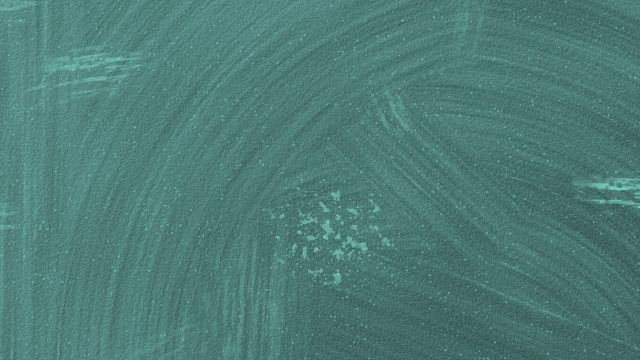
Reproduce this texture procedurally as a WebGL 1 fragment shader.

```glsl
precision highp float;
uniform vec2 u_resolution;

#define BASE_COLOR vec3(0.305, 0.490, 0.469)
#define CHALK_COLOR vec3(0.48, 0.82, 0.76)
#define BRISTLE_CONTRAST 0.36
#define GRAIN_CONTRAST 0.17
#define GRAIN_SCALE 235.0
#define SPECK_SCALE 95.0
#define SPECK_SHARE 0.06
#define ARC_CENTER vec2(1.48, -0.03)
#define ARC_RADIUS 0.86

float hash(vec2 p) {
  vec3 q = fract(p.xyx * 0.1031);
  q += dot(q, q.yzx + 33.33);
  return fract((q.x + q.y) * q.z);
}

float noise(vec2 p) {
  vec2 i = floor(p), f = fract(p);
  f = f * f * (3.0 - 2.0 * f);
  return mix(mix(hash(i), hash(i + vec2(1.0, 0.0)), f.x),
             mix(hash(i + vec2(0.0, 1.0)), hash(i + 1.0), f.x), f.y);
}

// Into a frame whose x axis points along the angle
vec2 turn(vec2 p, float angle) {
  float c = cos(angle), s = sin(angle);
  return vec2(c * p.x + s * p.y, c * p.y - s * p.x);
}

vec2 polar(vec2 d) {
  return vec2(atan(d.y, d.x), length(d));
}

// Brush hairs and thin broken scratches: x runs along the stroke, y across it
float bristles(vec2 q) {
  q += 20.0;
  float hairs = 0.15 * noise(q * vec2(1.1, 19.0)) + 0.24 * noise(q * vec2(2.0, 57.0))
              + 0.4 * noise(q * vec2(4.0, 125.0)) + 0.2 * noise(q * vec2(12.0, 200.0));
  float scratch = smoothstep(0.68, 0.95, noise(q * vec2(2.5, 150.0) + 7.0));
  return hairs - 0.53 + 0.5 * scratch * noise(q * vec2(70.0, 150.0));
}

// Soft-edged box
float patchMask(vec2 q, vec2 size, float blur) {
  vec2 d = abs(q) - size;
  return 1.0 - smoothstep(-blur, blur, max(d.x, d.y));
}

// Dry hairline streaks of chalk inside a ragged ellipse
float smear(vec2 p, vec2 center, float angle, vec2 size) {
  vec2 q = turn(p - center, angle);
  q.y += 0.25 * q.x * q.x;
  float mask = 1.0 - smoothstep(0.2, 1.1, length(q / size) + 0.6 * (noise(p * 35.0) - 0.5));
  float streak = 0.4 * noise(q * vec2(6.0, 90.0) + 50.0)
               + 0.35 * noise(q * vec2(14.0, 180.0) + 90.0)
               + 0.25 * noise(q * vec2(90.0, 190.0) + 70.0);
  return mask * (0.08 + 0.92 * smoothstep(0.42, 0.7, streak));
}

// One jittered dot per cell, present with the given share
float specks(vec2 p, float scale, float share) {
  vec2 cell = floor(p * scale);
  vec2 center = 0.3 + 0.4 * vec2(hash(cell + 7.0), hash(cell + 31.0));
  float radius = mix(0.2, 0.48, hash(cell + 53.0));
  float speck = 1.0 - smoothstep(0.3 * radius, radius, length(fract(p * scale) - center));
  return speck * step(hash(cell), share);
}

void main() {
  vec2 p = gl_FragCoord.xy / u_resolution.y;
  float rough = 0.05 * (noise(p * 9.0) - 0.5) + 0.02 * (noise(p * 45.0) - 0.5);

  // Overlapping strokes, from the back to the front
  float hair = bristles(polar(p - vec2(1.17, -0.35)));
  vec2 diagonal = turn(p - vec2(1.17, 0.52), -0.75);
  hair = mix(hair, bristles(diagonal) - 0.04, patchMask(diagonal, vec2(0.3, 0.14), 0.07));
  vec2 sweep = turn(p - vec2(1.04, 0.33), -0.39);
  float under = smoothstep(0.02, -0.03, sweep.y + rough * 0.4);
  hair = mix(hair, bristles(sweep) * 0.7 - 0.12, under);
  vec2 upright = turn(p - vec2(0.7, 0.13), 1.52);
  hair = mix(hair, bristles(upright), patchMask(upright, vec2(0.26, 0.16), 0.1));
  vec2 arc = polar(p - ARC_CENTER);
  float arcEnd = 1.0 - smoothstep(1.26, 1.36, p.x + rough);
  float arcMask = arcEnd * smoothstep(-0.03, 0.05, arc.y - ARC_RADIUS + rough);
  hair = mix(hair, bristles(arc) + 0.06, arcMask);
  float side = 1.0 - smoothstep(0.06, 0.18, p.x + rough - 0.12 * p.y);
  hair = mix(hair, bristles(turn(p, 1.55)) + 0.1, side);

  // Broad light and embossed grain
  float tone = 0.975 - 0.08 * (p.x - 0.8) + 0.09 * (p.y - 0.5);
  tone += 0.02 * sin(p.x * 5.0 + 2.0 * sin(p.y * 4.0)) + 0.07 * (noise(p * 4.0) - 0.5);
  tone += BRISTLE_CONTRAST * hair;
  vec2 g = turn(p, 0.5) * GRAIN_SCALE + 300.0;
  tone += GRAIN_CONTRAST * (noise(g) - noise(g + vec2(0.3, -0.9)));
  tone += 0.08 * (noise(turn(p, 1.1) * 280.0 + 500.0) - 0.5);

  // Dry chalk smears
  float chalk = 0.6 * smear(p, vec2(0.25, 0.81), 0.17, vec2(0.2, 0.1));
  chalk += 0.9 * smear(p, vec2(1.72, 0.47), -0.03, vec2(0.15, 0.07));
  chalk += 0.4 * smear(p, vec2(1.09, 0.69), -1.1, vec2(0.1, 0.07));
  chalk += 0.5 * smear(p, vec2(0.03, 0.97), 0.1, vec2(0.1, 0.05));
  chalk += 0.4 * smear(p, vec2(0.02, 0.4), 0.1, vec2(0.06, 0.06));
  chalk += 0.25 * smear(p, vec2(1.3, 0.93), 1.4, vec2(0.14, 0.06));
  chalk += 0.25 * smear(p, vec2(0.68, 0.13), 1.52, vec2(0.3, 0.17));
  chalk += 0.2 * smear(p, vec2(0.45, 0.04), 0.5, vec2(0.16, 0.06));

  // Bright stroke rims
  float rim = smoothstep(0.01, 0.0, abs(arc.y - ARC_RADIUS - 0.015 + rough * 0.3));
  chalk += 0.4 * rim * arcEnd * smoothstep(0.6, 0.9, p.y) * noise(p * 90.0);
  rim = smoothstep(0.006, 0.0, abs(sweep.y + rough * 0.15));
  chalk += 0.4 * rim * smoothstep(0.0, 0.5, sweep.x) * noise(p * 90.0);

  // Scattered dust, flaking in one crusty spot
  float crust = 1.0 - smoothstep(0.03, 0.2, length((p - vec2(0.92, 0.36)) * vec2(0.85, 1.0)));
  float dust = smoothstep(0.2, 0.8, noise(p * 7.0 + 40.0));
  chalk += 0.5 * specks(p, SPECK_SCALE, SPECK_SHARE * (0.4 + dust) + 0.2 * crust);
  chalk += 0.35 * specks(turn(p, 0.6) + 9.0, SPECK_SCALE * 1.5, SPECK_SHARE + 0.2 * crust);
  float flakes = 0.6 * noise(p * 65.0 + 60.0) + 0.4 * noise(turn(p, 0.8) * 120.0 + 90.0);
  chalk += 0.6 * smoothstep(0.62, 0.78, flakes + 0.16 * crust - 0.08) * smoothstep(0.0, 0.4, crust);

  gl_FragColor = vec4(mix(BASE_COLOR * tone, CHALK_COLOR, clamp(chalk, 0.0, 0.9)), 1.0);
}
```
